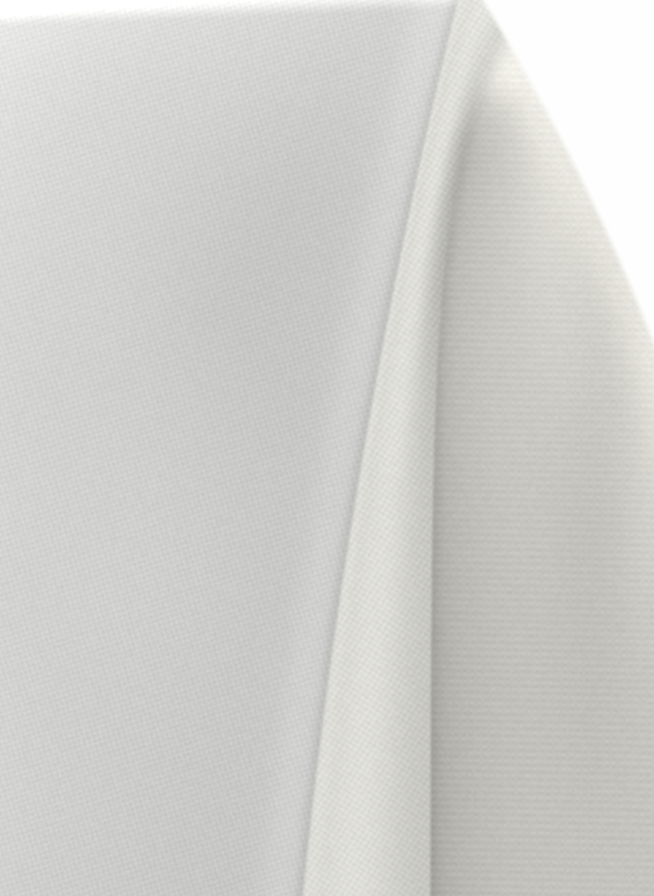
Write a Shadertoy shader that draws this texture.

```glsl
// Draws pale woven cloth hanging in a broad panel, a raised pleat and a shaded side fall.

float hash(vec2 p) {
    vec3 q = fract(p.xyx * vec3(0.1031, 0.1030, 0.0973));
    q += dot(q, q.yzx + 33.33);
    return fract((q.x + q.y) * q.z);
}

float valueNoise(vec2 p) {
    vec2 cell = floor(p), f = fract(p);
    f = f * f * (3.0 - 2.0 * f);
    float low = mix(hash(cell), hash(cell + vec2(1, 0)), f.x);
    float high = mix(hash(cell + vec2(0, 1)), hash(cell + vec2(1, 1)), f.x);
    return mix(low, high, f.y);
}

float bell(float x, float width) {
    return exp(-x * x / (width * width));
}

mat2 rotation(float a) {
    float c = cos(a), s = sin(a);
    return mat2(c, s, -s, c);
}

// Fold outlines: horizontal position at a given depth below the top
float pleatLeft(float depth) {
    return 0.70 - 0.335 * depth + 0.098 * depth * depth;
}

float pleatRight(float depth) {
    return 0.658 + 0.072 * exp(-6.5 * (depth - 0.117));
}

float clothEdge(float depth) {
    return 0.738 + 0.83 * depth - 0.385 * depth * depth;
}

// Crossed threads, with rib weighting the horizontal ones
float weave(vec2 p, float threads, float angle, float rib) {
    vec2 q = rotation(angle) * p * threads * 6.28318;
    float checks = sin(q.x) * sin(q.y);
    return mix(checks, sin(q.y) * 0.6, rib);
}

// Broad panel: light along the top and left, dimmer beside the pleat
vec3 panelColor(float x, float depth, float toPleat) {
    float tone = 0.772;
    tone += 0.105 * exp(-5.0 * depth) * (1.0 - 0.65 * x);
    tone += 0.050 * exp(-4.5 * x);
    tone += 0.020 * bell(x - 0.22, 0.16) * bell(depth - 0.60, 0.22);
    tone -= 0.020 * bell(x - 0.54 + 0.45 * depth, 0.13) * bell(depth - 0.25, 0.25);
    tone += 0.035 * bell(toPleat + 0.035, 0.035);
    tone -= 0.045 * bell(toPleat + 0.003, 0.009);
    float topEdge = 0.020 * (1.0 - x / 0.70);
    tone += 0.15 * (1.0 - smoothstep(topEdge - 0.012, topEdge + 0.012, depth));
    return tone * vec3(1.0, 0.999, 0.995);
}

// Raised pleat: rounded highlight, turning into shade on its right
vec3 pleatColor(float across, float depth) {
    float upper = 1.0 - smoothstep(0.15, 0.62, depth);
    float tone = 0.815 + 0.060 * bell(across - 0.38, 0.32);
    tone -= mix(0.035, 0.125, upper) * smoothstep(0.45, 1.05, across)
          * smoothstep(0.06, 0.17, depth);
    tone += 0.035 * bell(across - 0.04, 0.08);
    tone += 0.030 * exp(-14.0 * depth);
    return tone * vec3(1.0, 0.998, 0.972);
}

// Side fall: deep crease, soft vertical swells and a lit outer rim
vec3 fallColor(float x, float depth, float toCrease, float toEdge) {
    float tone = 0.815 - 0.045 * smoothstep(0.25, 0.85, depth);
    float creaseFade = smoothstep(0.07, 0.19, depth);
    tone -= 0.105 * creaseFade * exp(-max(toCrease, 0.0) * 16.0);
    tone -= 0.035 * creaseFade * bell(toCrease, 0.012);
    tone += 0.040 * bell(x - 0.80 - 0.16 * depth, 0.055) * (1.0 - smoothstep(0.2, 0.6, depth));
    tone -= 0.025 * bell(x - 0.91, 0.07) * bell(depth - 0.60, 0.25);
    tone += 0.085 * bell(toEdge, 0.055);
    tone += 0.035 * bell(x - 1.0, 0.06) * bell(depth - 0.52, 0.22);
    tone += 0.055 * bell(x - 0.755, 0.045) * bell(depth - 0.088, 0.025);
    return tone * vec3(1.0, 0.994, 0.962);
}

void mainImage(out vec4 fragColor, in vec2 fragCoord) {
    vec2 uv = fragCoord / iResolution.xy;
    vec2 p = fragCoord / iResolution.y;
    float depth = 1.0 - uv.y;
    float left = pleatLeft(depth), right = pleatRight(depth);
    float toLeft = uv.x - left, toRight = uv.x - right;
    float toEdge = uv.x - clothEdge(depth);

    // Join the three surfaces with sharper folds lower down
    float onPleat = smoothstep(-0.004, 0.004, toLeft);
    float softness = mix(0.022, 0.004, smoothstep(0.08, 0.30, depth));
    float onFall = smoothstep(-softness, softness, toRight);
    vec3 color = panelColor(uv.x, depth, toLeft);
    color = mix(color, pleatColor(toLeft / max(right - left, 0.02), depth), onPleat);
    color = mix(color, fallColor(uv.x, depth, toRight, toEdge), onFall);

    // Thread relief follows the direction of each surface
    float threads = weave(p, 125.0, 0.48, 0.0);
    threads = mix(threads, weave(p, 120.0, -0.22, 0.15), onPleat);
    threads = mix(threads, weave(p, 125.0, 0.02, 0.75), onFall);
    float grain = valueNoise(p * 330.0) - 0.5;
    float mottling = valueNoise(p * 9.0) - 0.5;
    color += threads * mix(0.018, 0.024, onPleat) + grain * 0.022 + mottling * 0.008;

    // Bright backdrop beyond the outer rim
    color = mix(color, vec3(0.995), smoothstep(-0.007, 0.007, toEdge));
    fragColor = vec4(clamp(color, 0.0, 1.0), 1.0);
}
```
